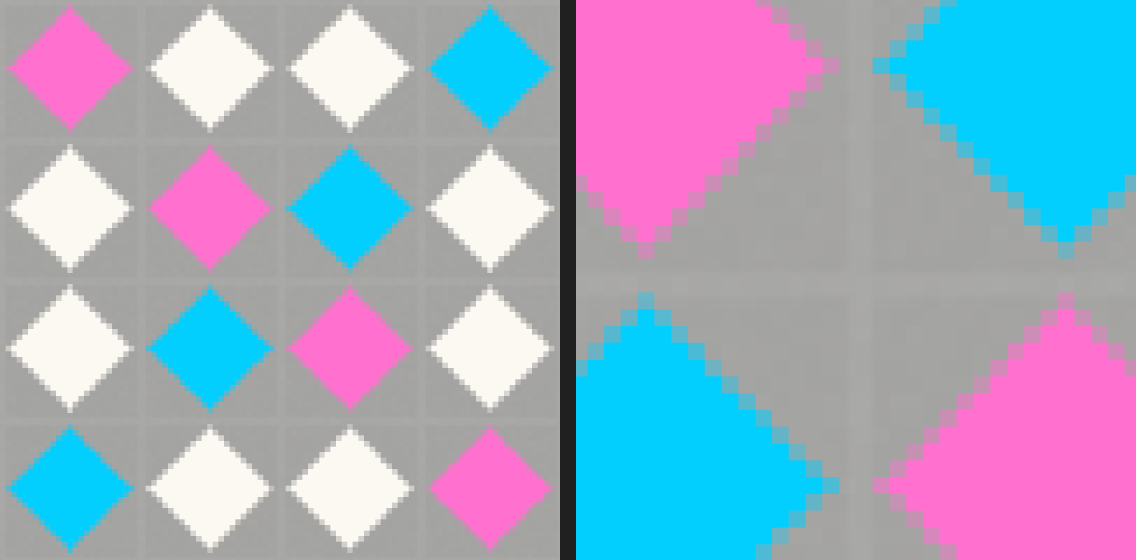
Left: the whole. Right: its middle third, enlarged.
Give the GLSL for this pattern, as a Shadertoy shader.

```glsl
float hash(vec2 p) {
    vec3 q = fract(p.xyx * 0.1031);
    q += dot(q, q.yzx + 33.33);
    return fract((q.x + q.y) * q.z);
}

// White by default, with one pink and one cyan diagonal
vec3 diamondColor(vec2 cell) {
    if (cell.x == cell.y) return vec3(0.01, 0.81, 1.0);
    if (cell.x + cell.y == 3.0) return vec3(1.0, 0.44, 0.81);
    return vec3(0.985, 0.975, 0.945);
}

// Grey ground with faint mottling and pale seams between cells
vec3 ground(vec2 uv, vec2 block) {
    vec2 seam = abs(fract((uv + vec2(-0.0026, 0.0026)) * 4.0 + 0.5) - 0.5);
    float line = 1.0 - smoothstep(0.018, 0.04, min(seam.x, seam.y));
    float mottle = hash(block + 7.0) - 0.5;
    return vec3(0.643, 0.642, 0.635) + 0.016 * line + 0.008 * mottle;
}

vec3 pattern(vec2 uv) {
    // 4 by 4 cells, each made of 25 by 25 blocks
    vec2 block = floor(fract(uv - vec2(0.0, 0.0026)) * 100.0);
    vec2 cell = floor((block + 0.5) / 25.0);
    vec2 local = abs(block - cell * 25.0 - 12.0);

    // Stepped diamond with a partly covered outer ring of blocks
    float ring = 11.45 + 0.3 * (hash(block) - 0.5);
    float coverage = clamp(ring - local.x - local.y, 0.0, 1.0);
    return mix(ground(uv, block), diamondColor(cell), coverage);
}

void mainImage(out vec4 fragColor, in vec2 fragCoord) {
    // Average 3 by 3 samples to smooth the block edges
    vec3 color = vec3(0.0);
    for (int y = -1; y <= 1; y++) {
        for (int x = -1; x <= 1; x++) {
            vec2 offset = vec2(x, y) / 3.0;
            color += pattern((fragCoord + offset) / iResolution.xy);
        }
    }
    fragColor = vec4(color / 9.0, 1.0);
}
```
